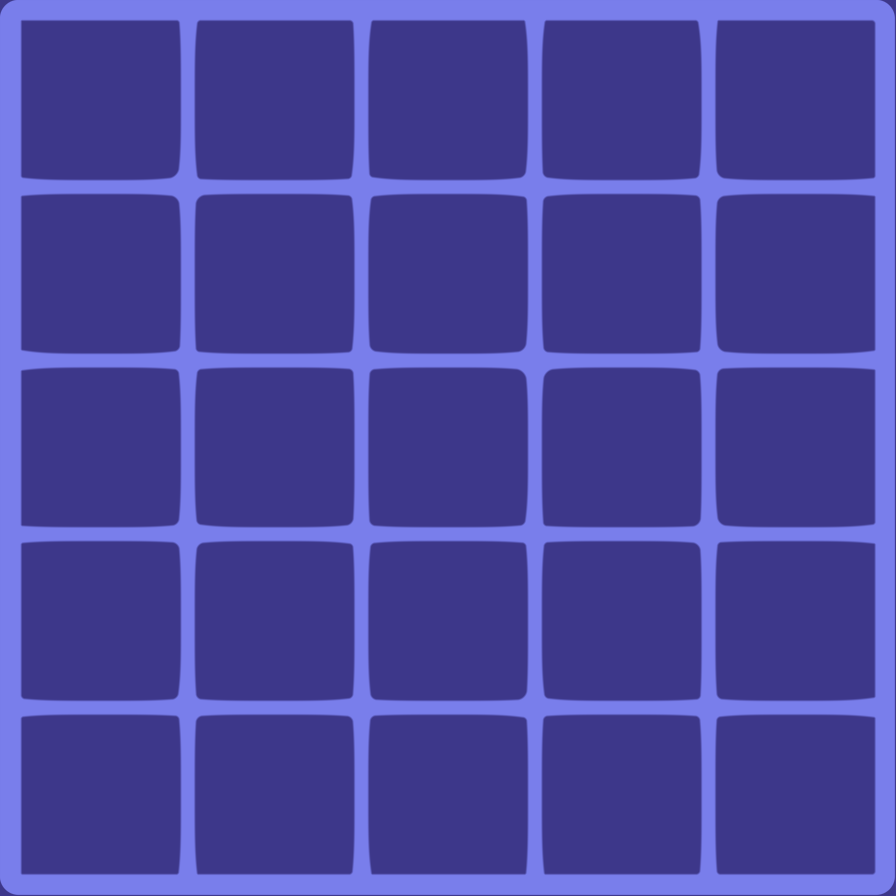
Write a Shadertoy shader that draws this pattern.

```glsl
// A five by five grid of dark indigo tiles set in a periwinkle lattice.
// Each tile is a rounded-box distance whose sides taper toward the corners;
// hashed taper and radius per corner give a slightly hand-cut look.

const vec3 TILE_COLOR = vec3(0.238, 0.216, 0.540);
const vec3 LATTICE_COLOR = vec3(0.474, 0.493, 0.922);

const float TILES = 5.0;
const float PITCH = 0.1937;                 // spacing of tile centers
const float TILE_HALF = 0.0891;             // half the width of a tile
const vec2 TAPER = vec2(0.0016, 0.0042);    // least and most side inset
const vec2 RADIUS = vec2(0.0035, 0.0100);   // least and most corner radius
const float RIM_RADIUS_SCALE = 0.4;         // sharper corners along the rim
const vec2 GRID_CENTER = vec2(0.5002, 0.5007);

const vec2 FRAME_CENTER = vec2(0.4993, 0.5007);
const float FRAME_HALF = 0.4995;
const float FRAME_RADIUS = 0.021;
const float SOFTNESS = 0.0032;              // width of the edge blend

vec3 hash3(vec2 p) {
    vec3 q = fract(vec3(p.xyx) * vec3(0.1031, 0.1030, 0.0973));
    q += dot(q, q.yxz + 33.33);
    return fract((q.xxy + q.yzz) * q.zyx);
}

float roundedBox(vec2 p, float halfSize, float radius) {
    vec2 q = abs(p) - halfSize + radius;
    return length(max(q, 0.0)) + min(max(q.x, q.y), 0.0) - radius;
}

float tileDistance(vec2 p) {
    float last = 0.5 * (TILES - 1.0);
    vec2 id = clamp(floor(p / PITCH + 0.5), -last, last);
    vec2 local = p - id * PITCH;

    // Each quadrant of a tile owns one corner and its random values.
    vec2 side = mix(vec2(-1.0), vec2(1.0), step(0.0, local));
    vec3 rnd = hash3(id * 2.0 + side * 0.5 + 37.5);

    // Sides facing the rim stay straight.
    vec2 onRim = step(last - 0.5, id * side);
    vec2 taper = mix(vec2(TAPER.x), vec2(TAPER.y), rnd.xy) * (1.0 - onRim);
    float radius = mix(RADIUS.x, RADIUS.y, rnd.z * rnd.z);
    radius *= mix(1.0, RIM_RADIUS_SCALE, max(onRim.x, onRim.y));

    // Push points outward near the ends of a side to pull that side in.
    vec2 along = min(abs(local.yx) / TILE_HALF, 1.0);
    vec2 bent = abs(local) + taper * along * along * along * along;
    return roundedBox(bent, TILE_HALF, radius);
}

float coverage(float d, float blur) {
    return 1.0 - smoothstep(-0.5 * blur, 0.5 * blur, d);
}

void mainImage(out vec4 fragColor, in vec2 fragCoord) {
    vec2 uv = fragCoord / iResolution.xy;
    float pixel = 1.0 / min(iResolution.x, iResolution.y);

    // Lattice sheet with rounded outer corners
    float frame = roundedBox(uv - FRAME_CENTER, FRAME_HALF, FRAME_RADIUS);
    vec3 color = mix(TILE_COLOR, LATTICE_COLOR, coverage(frame, 1.5 * pixel));

    // Tiles
    float tile = tileDistance(uv - GRID_CENTER);
    color = mix(color, TILE_COLOR, coverage(tile, max(SOFTNESS, 1.5 * pixel)));

    fragColor = vec4(color, 1.0);
}
```
